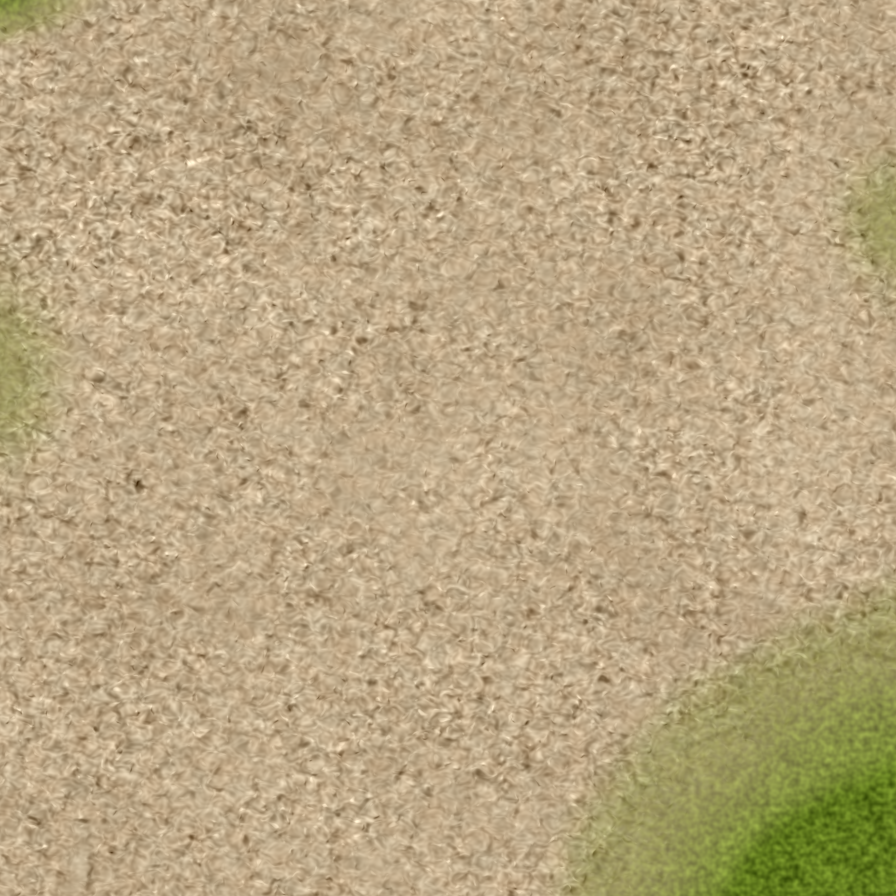
This texture is drawn by a Shadertoy shader. Its source:

```glsl
// Dry gravelly sand with soft patches of grass along the borders.
// Layered, warped gradient noise forms grains, pits and blades; soft ellipses place
// the grass, and a hashed grid scatters irregular chips with cast shadows.

#define SAND_COLOR   vec3(0.742, 0.657, 0.530)
#define PALE_GRASS   vec3(0.615, 0.590, 0.375)
#define MID_GRASS    vec3(0.500, 0.555, 0.235)
#define DEEP_GRASS   vec3(0.370, 0.470, 0.110)
#define GRAIN_SCALE  92.0
#define GRAIN_DEPTH  0.20
#define PIT_DEPTH    0.20
#define GLINT_DEPTH  0.13
#define CHIP_GRID    64.0
#define BLADE_SCALE  95.0
#define BLADE_DEPTH  0.16

// Integer hash giving two values in 0..1
vec2 hash2(vec2 cell) {
    uvec2 q = uvec2(ivec2(cell)) * uvec2(1597u, 3812u) + uvec2(7919u, 104u);
    uint n = (q.x ^ (q.y * 2654u)) * 747796u + q.y * 28913u;
    n = (n ^ (n >> 15)) * 2246822u;
    n = (n ^ (n >> 13)) * 326648u + n;
    n ^= n >> 16;
    return vec2(n & 65535u, n >> 16) / 65535.0;
}

float gradientDot(vec2 cell, vec2 offset) {
    float angle = 6.28318 * hash2(cell).x;
    return dot(vec2(cos(angle), sin(angle)), offset);
}

float gradientNoise(vec2 p) {
    vec2 i = floor(p), f = p - i;
    vec2 u = f * f * f * (f * (f * 6.0 - 15.0) + 10.0);
    vec2 e = vec2(1.0, 0.0);
    float low = mix(gradientDot(i, f), gradientDot(i + e, f - e), u.x);
    float high = mix(gradientDot(i + e.yx, f - e.yx), gradientDot(i + 1.0, f - 1.0), u.x);
    return mix(low, high, u.y);
}

float blob(vec2 p, vec2 center, vec2 radius) {
    vec2 d = (p - center) / radius;
    return exp(-dot(d, d));
}

// Grass density: 0 bare sand, 1 lush
float grassDensity(vec2 p) {
    vec2 w = p + 0.025 * vec2(gradientNoise(p * 9.0), gradientNoise(p * 9.0 + 31.0));
    w += 0.010 * gradientNoise(p * 40.0);
    vec2 d = abs(w - vec2(1.03, -0.02)) / vec2(0.45, 0.40);
    float field = pow(d.x, 1.6) + pow(d.y, 1.6);
    float density = 0.36 * (1.0 - smoothstep(0.70, 1.05, field))
                  + 0.32 * (1.0 - smoothstep(0.15, 0.78, field));
    // The lush core ends on a rising diagonal
    float core = dot(w - vec2(0.80, 0.055), vec2(0.50, -0.86));
    density += 0.36 * smoothstep(-0.025, 0.055, core) * smoothstep(0.74, 0.86, w.x);
    float corner = length((w - vec2(-0.01, 1.01)) / vec2(0.16, 0.075));
    density = max(density, 0.70 * (1.0 - smoothstep(0.0, 1.0, corner)));
    density = max(density, 0.36 * blob(w, vec2(-0.01, 0.585), vec2(0.075, 0.11)));
    return max(density, 0.44 * blob(w, vec2(1.02, 0.75), vec2(0.070, 0.080)));
}

vec3 grassRamp(float density) {
    vec3 color = mix(SAND_COLOR, PALE_GRASS, smoothstep(0.0, 0.38, density));
    color = mix(color, MID_GRASS, smoothstep(0.36, 0.68, density));
    return mix(color, DEEP_GRASS, smoothstep(0.64, 0.96, density));
}

// Coarser ground lies in the upper corners and along the lower left
float roughness(vec2 p) {
    float rough = 0.84 + 0.35 * gradientNoise(p * 6.0 + 4.0) + 0.55 * gradientNoise(p * 17.0 + 8.0);
    rough += 0.32 * blob(p, vec2(0.17, 0.77), vec2(0.20, 0.13));
    rough += 0.25 * blob(p, vec2(0.78, 0.87), vec2(0.18, 0.13));
    rough += 0.15 * blob(p, vec2(0.25, 0.12), vec2(0.28, 0.14));
    return max(0.35, rough - 0.15 * blob(p, vec2(0.60, 0.50), vec2(0.16, 0.20)));
}

// Signed brightness of scattered, randomly turned chips and their shadows
float chips(vec2 p) {
    vec2 q = p * CHIP_GRID, cell = floor(q);
    q += 0.22 * vec2(gradientNoise(p * 150.0), gradientNoise(p * 150.0 + 41.0));
    float light = 0.0;
    for (int y = -1; y <= 1; y++)
    for (int x = -1; x <= 1; x++) {
        vec2 c = cell + vec2(x, y), seed = hash2(c + 17.0), turn = hash2(c + 151.0);
        vec2 d = q - c - 0.1 - 0.8 * hash2(c + 83.0);
        float a = 3.14159 * turn.x, size = mix(0.10, 0.30, seed.x * seed.x);
        mat2 spin = mat2(cos(a), sin(a), -sin(a), cos(a));
        vec2 radius = size * vec2(1.4, 0.8);
        float stone = blob(spin * d, vec2(0.0), radius);
        float shade = blob(spin * (d - vec2(0.10, -0.22)), vec2(0.0), radius * 1.1);
        light += step(0.72, seed.y) * (0.15 * turn.y * stone - 0.20 * shade * (1.0 - stone));
    }
    return light;
}

// Dark clods, one bright stone and pale upright straws
float landmarks(vec2 p) {
    vec2 clods[7] = vec2[7](vec2(0.163, 0.779), vec2(0.834, 0.924), vec2(0.462, 0.658),
        vec2(0.352, 0.333), vec2(0.480, 0.326), vec2(0.108, 0.575), vec2(0.527, 0.889));
    vec2 straws[3] = vec2[3](vec2(0.773, 0.695), vec2(0.793, 0.350), vec2(0.090, 0.030));
    vec2 w = p + 0.010 * vec2(gradientNoise(p * 80.0), gradientNoise(p * 80.0 + 9.0));
    float light = 0.30 * blob(p, vec2(0.212, 0.818), vec2(0.006, 0.004));
    for (int i = 0; i < 7; i++) light -= 0.20 * blob(w, clods[i], vec2(0.009, 0.006));
    for (int i = 0; i < 3; i++) {
        light += 0.10 * blob(w, straws[i], vec2(0.006, 0.024));
        light -= 0.12 * blob(w, straws[i] + vec2(0.010, -0.006), vec2(0.004, 0.024));
    }
    return light;
}

void mainImage(out vec4 fragColor, in vec2 fragCoord) {
    vec2 p = fragCoord / iResolution.xy;
    float density = grassDensity(p), bare = 1.0 - smoothstep(0.15, 0.6, density);

    // Sand: warped grains, sparse pits and glints, broad tonal drift
    vec2 g = mat2(0.94, 0.34, -0.40, 1.15) * p * GRAIN_SCALE;
    g += 0.5 * vec2(gradientNoise(g * 0.6 + 5.0), gradientNoise(g * 0.6 + 77.0));
    float grain = 0.35 * gradientNoise(g * 0.33 + 91.0) + 0.55 * gradientNoise(g * 0.6)
                + 0.80 * gradientNoise(g + 13.0) + 0.85 * gradientNoise(g * 1.8 + 57.0);
    float pits = smoothstep(0.20, 0.60, gradientNoise(g * 0.72 + 201.0));
    float glints = smoothstep(0.28, 0.60, gradientNoise(g * 1.25 + 307.0));
    float sand = GRAIN_DEPTH * grain - PIT_DEPTH * pits + GLINT_DEPTH * glints + chips(p);
    sand = sand * roughness(p) + 0.05 * gradientNoise(p * 5.0 + 70.0) + landmarks(p) + 0.012;

    // Grass: fine slanted blades that deepen with density
    vec2 lean = mat2(0.80, 0.60, -0.75, 1.0) * p * BLADE_SCALE;
    float blades = gradientNoise(lean) + 0.8 * gradientNoise(p * BLADE_SCALE * 1.9);
    blades = (blades + 0.5 * gradientNoise(lean * 0.3)) * BLADE_DEPTH * mix(0.6, 1.1, density);

    vec3 color = grassRamp(density + 0.25 * blades * smoothstep(0.0, 0.3, density));
    color += mix(blades * vec3(0.9, 1.0, 0.5), sand * vec3(0.97, 1.0, 1.0), bare);
    color += bare * 0.02 * gradientNoise(p * 38.0 + 11.0) * vec3(1.0, -0.2, -0.8);
    fragColor = vec4(clamp(color, 0.0, 1.0), 1.0);
}
```
